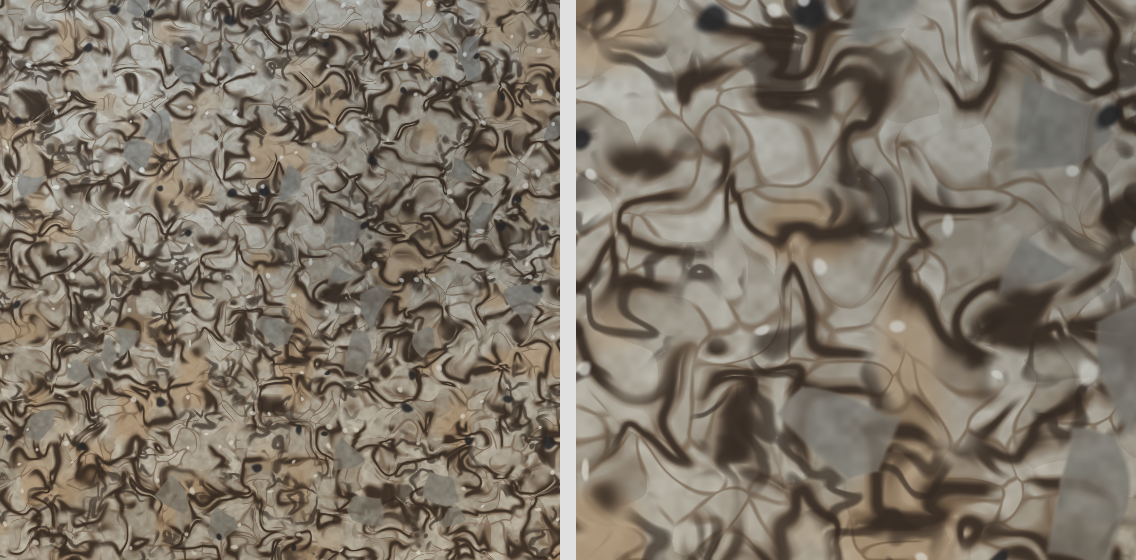
Left, the full canvas; right, a detail of the centre.
Give the GLSL for this texture, as a Shadertoy shader.

```glsl
// Polished speckled granite: pale warped grains, broken dark brown squiggles
// traced along contours of warped noise, flat grey crystals, rust and black specks.
// Every layer is built in canvas units from one sine hash, noise and cells.

const vec3 PALE   = vec3(0.73, 0.73, 0.705);
const vec3 STONE  = vec3(0.55, 0.525, 0.48);
const vec3 TAN    = vec3(0.64, 0.53, 0.40);
const vec3 RUST   = vec3(0.40, 0.32, 0.245);
const vec3 UMBER  = vec3(0.20, 0.165, 0.14);
const vec3 SLATE  = vec3(0.47, 0.47, 0.455);
const vec3 SOOT   = vec3(0.15, 0.15, 0.16);
const vec3 WHITE  = vec3(0.83, 0.84, 0.83);

float hash(vec2 p) {
    return fract(sin(dot(p, vec2(127.1, 311.7))) * 43758.5453);
}

vec2 hash2(vec2 p) {
    return vec2(hash(p), hash(p + 57.3));
}

float noise(vec2 p) {
    vec2 i = floor(p), f = fract(p);
    f = f * f * (3.0 - 2.0 * f);
    float low = mix(hash(i), hash(i + vec2(1, 0)), f.x);
    float high = mix(hash(i + vec2(0, 1)), hash(i + vec2(1, 1)), f.x);
    return mix(low, high, f.y);
}

vec2 warp(vec2 p, float amount) {
    return p + amount * (vec2(noise(p + 11.7), noise(p + 43.1)) - 0.5);
}

// Height field whose middle contour carries the squiggles
float field(vec2 p) {
    return 0.68 * noise(p) + 0.32 * noise(p * 2.1 + 19.4);
}

// Approximate distance to the middle contour
float contourDistance(vec2 p) {
    float e = 0.04;
    float h = field(p);
    vec2 slope = vec2(field(p + vec2(e, 0)), field(p + vec2(0, e))) - h;
    return abs(h - 0.5) / (length(slope) / e + 0.25);
}

// Cells: x = gap between the two nearest centres, y = random id
vec2 cells(vec2 p) {
    vec2 i = floor(p);
    float first = 9.0, second = 9.0, id = 0.0;
    for (int y = -1; y <= 1; y++)
    for (int x = -1; x <= 1; x++) {
        vec2 c = i + vec2(x, y);
        float d = length(c + hash2(c) - p);
        if (d < first) {
            second = first;
            first = d;
            id = hash(c + 7.9);
        } else {
            second = min(second, d);
        }
    }
    return vec2(second - first, id);
}

// Sparse round specks, one candidate per cell
float specks(vec2 p, float chance, float radius) {
    vec2 c = floor(p);
    vec2 centre = 0.25 + 0.5 * hash2(c + 3.3);
    float size = radius * (0.6 + 0.7 * hash(c + 8.8));
    float d = length(fract(p) - centre);
    return step(hash(c + 21.5), chance) * (1.0 - smoothstep(0.55 * size, 1.25 * size, d));
}

void mainImage(out vec4 fragColor, in vec2 fragCoord) {
    vec2 uv = fragCoord / iResolution.y;
    vec2 p = warp(warp(uv * 30.0, 1.1), 0.5);
    float broad = noise(uv * 4.0 + 5.0);
    vec2 offset = (uv - vec2(0.68, 0.56)) / vec2(0.24, 0.14);
    float smudge = exp(-dot(offset, offset));

    // Pale grains with individual tones and fine mottling
    vec2 grain = cells(warp(p * 1.25, 0.6));
    float mottle = 0.6 * noise(uv * 95.0) + 0.4 * noise(uv * 190.0);
    vec3 col = mix(STONE, PALE, clamp(0.15 + 0.6 * grain.y + 0.7 * (mottle - 0.5), 0.0, 1.0));
    float stain = smoothstep(0.58, 0.85, noise(uv * 17.0 + 31.0));
    col = mix(col, TAN, 0.55 * stain);

    // Flat grey crystals
    vec2 crystal = cells(warp(uv * 19.0, 0.5) + 70.0);
    float slate = step(0.91, crystal.y) * smoothstep(0.03, 0.16, crystal.x);
    col = mix(col, SLATE + 0.12 * (mottle - 0.5), 0.85 * slate);

    // Soft seams between grains
    float seam = (1.0 - smoothstep(0.02, 0.22, grain.x)) * smoothstep(0.35, 0.65, noise(uv * 38.0));
    col = mix(col, RUST, 0.6 * seam * (1.0 - slate));

    // Broken squiggles with rusty halos
    float d = contourDistance(p);
    float broken = smoothstep(0.2, 0.5, noise(uv * 27.0 + 13.0) + 0.2 * smudge);
    float ink = broken * (1.0 - 0.75 * slate);
    col = mix(col, RUST, 0.62 * ink * (1.0 - smoothstep(0.06, 0.27, d)));
    col = mix(col, UMBER, 0.88 * ink * (1.0 - smoothstep(0.025, 0.14, d)));

    // Short secondary squiggles
    float d2 = contourDistance(warp(uv * 44.0 + 90.0, 1.2));
    float broken2 = smoothstep(0.5, 0.72, noise(uv * 24.0 + 61.0));
    col = mix(col, UMBER, 0.7 * broken2 * (1.0 - slate) * (1.0 - smoothstep(0.04, 0.2, d2)));

    // Black and white specks
    vec2 s = warp(uv * 50.0, 0.5) * 0.32;
    col = mix(col, SOOT, 0.9 * specks(s, 0.16, 0.13));
    col = mix(col, WHITE, 0.7 * specks(s * 2.3 + 40.0, 0.09, 0.17));

    // Cool bright top left, warm bottom, dark smudge
    float cool = smoothstep(0.1, 1.0, uv.y + 0.35 * (broad - 0.5));
    col *= mix(vec3(1.03, 0.99, 0.93), vec3(0.99, 1.01, 1.03), cool);
    col *= 0.98 + 0.1 * (broad - 0.5) + 0.12 * cool * (1.0 - uv.x) - 0.16 * smudge;
    fragColor = vec4(clamp(col, 0.0, 1.0), 1.0);
}
```
